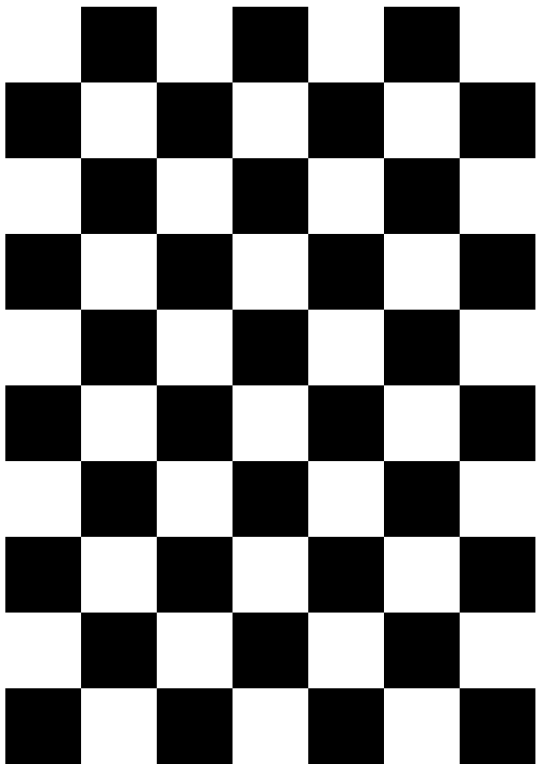
This pattern is drawn by a Shadertoy shader. Its source:

```glsl
// A black and white checkerboard, 7 squares across and 10 down, in a thin white margin.
// Each axis is a box-filtered square wave; the product of their signs picks the colour,
// so every edge blends across exactly one pixel at any canvas size.

#define SQUARES vec2(7.0, 10.0)         // columns, rows
#define SQUARE_SIZE 0.0986              // side, in canvas heights
#define BOARD_CENTER vec2(0.0005, -0.0018) // offset from the canvas centre
#define INK vec3(0.0)
#define PAPER vec3(1.0)

// Smoothed square wave per axis: +1 on even cells, -1 on odd cells.
vec2 cellSign(vec2 cell, float pixel) {
    vec2 edgeDistance = 0.5 - abs(mod(cell + 0.5, 2.0) - 1.0);
    return clamp(2.0 * edgeDistance / pixel, -1.0, 1.0);
}

// Coverage of the whole board, centred on the origin, in squares.
float boardCoverage(vec2 p, float pixel) {
    vec2 inside = clamp((0.5 * SQUARES - abs(p)) / pixel + 0.5, 0.0, 1.0);
    return inside.x * inside.y;
}

void mainImage(out vec4 fragColor, in vec2 fragCoord) {
    // Board coordinates, one unit per square
    vec2 canvas = (fragCoord - 0.5 * iResolution.xy) / iResolution.y;
    vec2 p = (canvas - BOARD_CENTER) / SQUARE_SIZE;
    float pixel = 1.0 / (iResolution.y * SQUARE_SIZE);

    // Hold the outer squares steady so only the board mask shapes the rim
    vec2 cell = clamp(p + 0.5 * SQUARES, vec2(0.5), SQUARES - 0.5);
    vec2 parity = cellSign(cell, pixel);

    // The lower left square is inked
    float ink = (0.5 + 0.5 * parity.x * parity.y) * boardCoverage(p, pixel);
    fragColor = vec4(mix(PAPER, INK, ink), 1.0);
}
```
